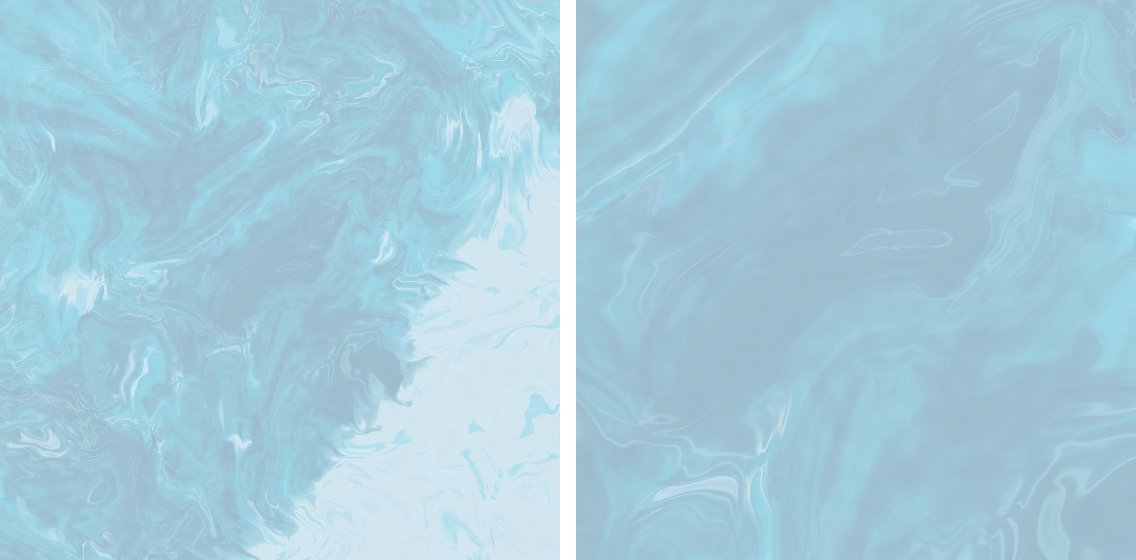
Left: the whole. Right: its middle third, enlarged.
Give the GLSL for this texture, as a Shadertoy shader.

```glsl
// Poured acrylic marbling: grey-blue and cyan paint folded together, with a
// pale foam mass at the lower right, white pockets and thin bright filaments.
// Layered sines swirl the plane, then gradient noise folds and colours it.

vec2 hash2(vec2 cell) {
    vec3 h = fract(cell.xyx * vec3(0.1031, 0.1030, 0.0973));
    h += dot(h, h.yzx + 33.33);
    return 2.0 * fract((h.xx + h.yz) * h.zy) - 1.0;
}

float gradientNoise(vec2 p) {
    vec2 i = floor(p), f = fract(p);
    vec2 u = f * f * f * (f * (f * 6.0 - 15.0) + 10.0);
    vec2 e = vec2(0.0, 1.0);
    float low = mix(dot(hash2(i), f), dot(hash2(i + e.yx), f - e.yx), u.x);
    float high = mix(dot(hash2(i + e.xy), f - e.xy), dot(hash2(i + e.yy), f - e.yy), u.x);
    return mix(low, high, u.y);
}

float fbm(vec2 p, int octaves) {
    float sum = 0.0, amplitude = 0.6;
    for (int i = 0; i < octaves; i++) {
        sum += amplitude * gradientNoise(p);
        p = mat2(1.6, 1.2, -1.2, 1.6) * p + 17.3;
        amplitude *= 0.5;
    }
    return sum;
}

// Layered sines, turned a little between layers
vec2 swirl(vec2 p) {
    float frequency = 6.0;
    for (int i = 0; i < 5; i++) {
        p += 0.32 / frequency * sin(frequency * p.yx + vec2(1.3, 4.1) * float(i));
        p = mat2(0.8, 0.6, -0.6, 0.8) * p;
        frequency *= 1.7;
    }
    return p;
}

float glow(vec2 p, vec2 centre, vec2 size) {
    vec2 d = (p - centre) / size;
    return exp(-dot(d, d));
}

// Thin lines along the contours of a field
float contour(float field, float count, float sharpness) {
    return pow(0.5 + 0.5 * sin(field * count), sharpness);
}

void mainImage(out vec4 fragColor, in vec2 fragCoord) {
    vec2 uv = fragCoord / iResolution.xy;

    // Folded paint coordinates, coarse then fine
    vec2 q = swirl(uv);
    vec2 fold = vec2(fbm(q * 4.0 + 2.0, 4), fbm(q * 4.0 + 9.0, 4));
    vec2 r = q + 0.32 * fold;
    vec2 curl = vec2(fbm(r * 11.0 + 3.0, 3), fbm(r * 11.0 + 14.0, 3));
    vec2 s = r + 0.10 * curl;
    float body = fbm(s * 4.5 + 5.0, 6);
    float silk = fbm(s * vec2(6.0, 10.0) + 20.0, 4);
    float detail = fbm(s * 19.0 + 40.0, 5);
    float grain = fbm(uv * 55.0 + 7.0 * fold + 3.0 * curl, 3);

    // Fan of long strands opening to the upper left
    vec2 ray = uv - vec2(0.42, 0.70) + 0.06 * fold;
    float angle = atan(ray.y, -ray.x);
    float strands = fbm(vec2(angle * 9.0, length(ray) * 2.5) + 0.8 * fold, 5);
    float fan = smoothstep(0.08, 0.25, angle) * smoothstep(1.05, 0.7, angle)
              * smoothstep(0.08, 0.2, length(ray));

    // Grey-blue to cyan ground
    float brightness = mix(body + 0.4 * silk + 0.5 * detail + 0.12 * grain,
                           strands + 0.2 * detail + 0.14, 0.75 * fan);
    brightness += 0.10 * glow(uv, vec2(0.78, 0.70), vec2(0.25, 0.2));
    brightness -= 0.14 * glow(uv, vec2(0.50, 0.55), vec2(0.16, 0.3));
    brightness -= 0.10 * glow(uv, vec2(0.25, 0.20), vec2(0.3, 0.2));
    vec3 greyBlue = mix(vec3(0.622, 0.75, 0.812), vec3(0.615, 0.72, 0.81),
                        smoothstep(0.05, 0.3, silk));
    vec3 cyan = vec3(0.61, 0.85, 0.91);
    vec3 paleCyan = vec3(0.725, 0.88, 0.93);
    vec3 white = vec3(0.822, 0.902, 0.94);
    vec3 color = mix(greyBlue, cyan, smoothstep(-0.27, 0.30, brightness));

    // Filaments gathered in patches, with dark seams between folds
    float patches = smoothstep(0.02, 0.16, fbm(q * 5.0 + 31.0, 3) + 0.03);
    color = mix(color, paleCyan, 0.5 * patches * contour(silk + 0.2 * body, 38.0, 9.0));
    color = mix(color, white, 0.9 * patches * contour(silk, 30.0, 26.0)
                              * smoothstep(-0.02, 0.10, body));
    color = mix(color, greyBlue, 0.5 * contour(body, 55.0, 10.0) * (1.0 - 0.7 * fan));
    float ridge = 1.0 - smoothstep(0.0, 0.025, abs(detail + 0.3 * silk));
    color = mix(color, paleCyan, 0.38 * ridge * smoothstep(-0.05, 0.15, fold.x));

    // Foam mass with a torn shore, and scattered pockets
    float shore = dot(uv - vec2(0.72, 0.36), vec2(0.814, -0.58))
                + 0.20 * fold.x + 0.20 * body + 0.12 * detail;
    float pockets = 0.26 * glow(uv, vec2(0.20, 0.73), vec2(0.17, 0.07))
                  + 0.28 * glow(uv, vec2(0.85, 0.77), vec2(0.13, 0.07))
                  + 0.22 * glow(uv, vec2(0.14, 0.49), vec2(0.11, 0.05))
                  + 0.18 * glow(uv, vec2(0.38, 0.26), vec2(0.08, 0.06))
                  + 0.6 * body + 0.6 * silk + 0.4 * detail - 0.29;
    float foam = max(shore, 0.6 * pockets);
    color = mix(color, paleCyan, 0.6 * smoothstep(-0.04, 0.0, foam));
    float cover = smoothstep(-0.003, 0.012, foam);

    // Cyan stains and hairlines inside the foam
    float stain = 0.6 * smoothstep(0.10, 0.26, detail + 0.4 * body)
                + 0.4 * contour(silk + 0.3 * detail, 30.0, 14.0)
                  * smoothstep(-0.05, 0.15, fold.y);
    vec3 foamColor = mix(white, cyan, clamp(stain, 0.0, 0.75));
    color = mix(color, foamColor, cover);

    fragColor = vec4(color + 0.02 * detail + 0.02 * grain, 1.0);
}
```
